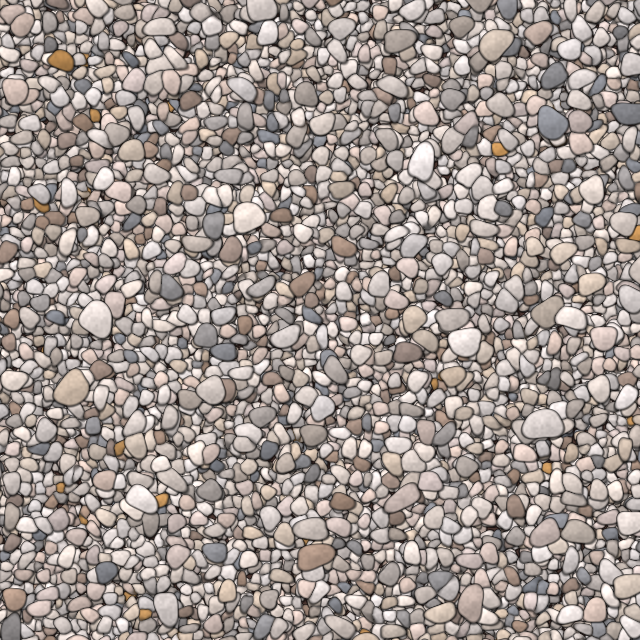
Write a Shadertoy shader that draws this texture.

```glsl
// Bed of small pale pebbles with thin dark gaps, seen from above.
// Five layers of jittered, rotated rounded stones are stacked from fine to
// coarse; each stone gets a rim, a lit and a shaded side and a contact shadow.

const float FILL_CELLS = 60.0;      // cells per canvas height, per layer
const float FINE_CELLS = 57.0;
const float MEDIUM_CELLS = 47.0;
const float COARSE_CELLS = 35.0;
const float LARGE_CELLS = 25.0;
const float GAP = 0.0003;           // lengths in canvas units
const float RIM_WIDTH = 0.0030;
const float SHADOW_WIDTH = 0.0024;
const float EDGE_SOFTNESS = 0.0010;
const float RIM_SHADE = 0.66;
const float SHADOW_SHADE = 0.36;
const float SIDE_SHADE = 0.13;
const vec2 LIGHT = vec2(-0.35, 0.94);

const vec3 SOIL = vec3(0.14, 0.10, 0.09);
const vec3 CREAM = vec3(0.93, 0.885, 0.865);
const vec3 ROSE = vec3(0.88, 0.80, 0.77);
const vec3 SAND = vec3(0.85, 0.78, 0.72);
const vec3 WARM_GREY = vec3(0.75, 0.71, 0.69);
const vec3 BROWN = vec3(0.66, 0.57, 0.52);
const vec3 SLATE = vec3(0.57, 0.565, 0.58);
const vec3 OCHRE = vec3(0.80, 0.60, 0.37);

struct Stone {
    float edge;   // distance inside the outline, in cells
    vec2 offset;  // position relative to the stone centre
    vec2 id;
};

vec3 hash3(vec2 p) {
    vec3 q = fract(p.xyx * vec3(0.1031, 0.1030, 0.0973));
    q += dot(q, q.yxz + 33.33);
    return fract((q.xxy + q.yzz) * q.zyx);
}

float noise(vec2 p) {
    vec2 i = floor(p), f = fract(p);
    f = f * f * (3.0 - 2.0 * f);
    float low = mix(hash3(i).x, hash3(i + vec2(1, 0)).x, f.x);
    float high = mix(hash3(i + vec2(0, 1)).x, hash3(i + vec2(1, 1)).x, f.x);
    return mix(low, high, f.y);
}

// Radial measure of a wobbly superellipse: 1 on the outline
float outline(vec2 p, vec2 axes, float angle, float phase) {
    float c = cos(angle), s = sin(angle);
    vec2 q = vec2(c * p.x + s * p.y, c * p.y - s * p.x) / axes;
    vec2 q2 = q * q;
    float boxy = sqrt(sqrt(dot(q2, q2)));
    float a = atan(q.y, q.x + 1e-5);
    float wobble = 0.08 * sin(2.0 * a + phase) + 0.09 * sin(3.0 * a - 2.0 * phase);
    return mix(length(q), boxy, 0.5) * (1.0 + wobble);
}

// Nearest stone of a layer; neighbours squeeze each other along creases
Stone nearestStone(vec2 p, float coverage, float seed) {
    Stone stone = Stone(-9.0, vec2(0), vec2(0));
    float first = 9.0, second = 9.0, radius = 0.5;
    for (int y = -1; y <= 1; y++)
    for (int x = -1; x <= 1; x++) {
        vec2 cell = floor(p) + vec2(x, y);
        vec2 id = cell + seed;
        vec3 place = hash3(id);
        if (place.z > coverage) continue;
        vec3 form = hash3(id + 71.7);
        vec2 offset = p - cell - 0.5 - 0.68 * (place.xy - 0.5);
        float size = mix(0.47, 0.66, form.x);
        float stretch = mix(1.0, 1.36, form.y);
        float d = outline(offset, size * vec2(stretch, 1.0 / stretch),
                          form.z * 6.283, place.x * 40.0);
        if (d < first) {
            second = first;
            first = d;
            radius = size / stretch;
            stone.offset = offset;
            stone.id = id;
        } else second = min(second, d);
    }
    stone.edge = min(1.0 - first, 0.5 * (second - first)) * radius;
    return stone;
}

vec3 stoneColor(vec2 id) {
    vec3 h = hash3(id + 19.3);
    vec3 c = CREAM;
    if (h.x < 0.58) c = ROSE;
    if (h.x < 0.42) c = SAND;
    if (h.x < 0.29) c = WARM_GREY;
    if (h.x < 0.12) c = SLATE;
    if (h.x < 0.055) c = BROWN;
    if (h.x < 0.005) c = OCHRE;
    c *= mix(0.84, 1.05, h.y);
    return c + (h.z - 0.5) * vec3(0.03, 0.0, -0.035);
}

vec3 addLayer(vec3 below, vec2 uv, float cells, float coverage, float seed) {
    Stone stone = nearestStone(uv * cells, coverage, seed);
    float edge = stone.edge / cells;
    float soft = max(EDGE_SOFTNESS, 0.6 / iResolution.y);
    float facing = dot(stone.offset, LIGHT) / (length(stone.offset) + 0.15);
    float rim = mix(RIM_SHADE + SIDE_SHADE * facing, 1.0, smoothstep(0.0, RIM_WIDTH, edge));
    float side = 1.0 + SIDE_SHADE * facing;
    float grain = noise(uv * 250.0 + seed) * 0.6 + noise(uv * 95.0 + stone.id) * 0.4;
    vec3 top = stoneColor(stone.id) * rim * side * (0.91 + 0.17 * grain);
    float reach = SHADOW_WIDTH * (1.0 - 0.5 * facing);
    below *= mix(SHADOW_SHADE, 1.0, smoothstep(0.0, reach, -edge));
    return mix(below, top, smoothstep(-soft, soft, edge - GAP));
}

void mainImage(out vec4 fragColor, in vec2 fragCoord) {
    vec2 uv = fragCoord / iResolution.y;
    vec3 color = addLayer(SOIL * 2.0, uv + 0.007, FILL_CELLS, 1.0, 11.0);
    color = addLayer(color, uv, FINE_CELLS, 1.0, 509.0);
    color = addLayer(color, uv + 0.013, MEDIUM_CELLS, 0.50, 137.0);
    color = addLayer(color, uv + 0.029, COARSE_CELLS, 0.20, 263.0);
    color = addLayer(color, uv + 0.041, LARGE_CELLS, 0.05, 389.0);
    fragColor = vec4(clamp(max(color, SOIL * 0.8), 0.0, 1.0), 1.0);
}
```
